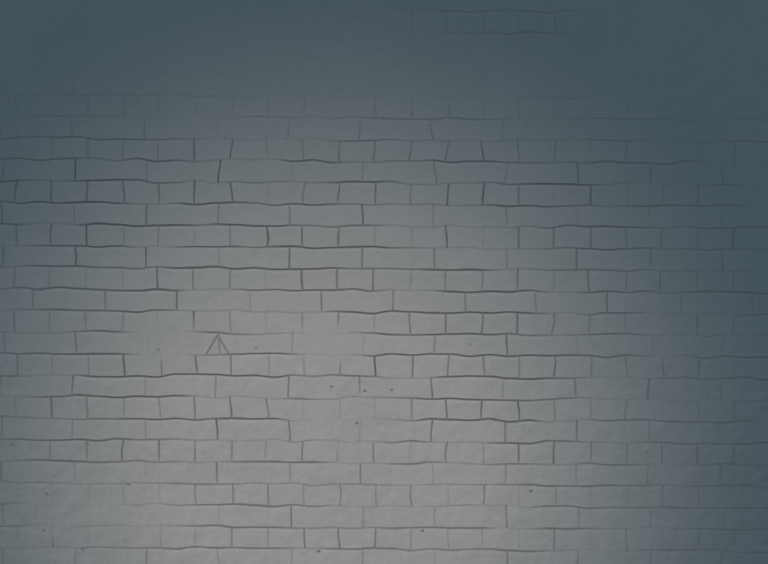
This texture is drawn by a WebGL 1 fragment shader. Its source:

```glsl
precision highp float;
// A painted brick wall under a soft round light, falling to slate blue shadow.
// Courses alternate long and short bricks; noise wears the joints away, and
// hashed specks, a small crack and embossed noise roughen the paint.

uniform vec2 u_resolution;

#define COURSE 0.0382
#define FIRST_COURSE 0.2855
#define LONG_BRICK 3.335
#define TILT 0.0055
#define LIGHT_CENTRE vec2(0.57, 0.835)
#define LIGHT_INNER 0.185
#define LIGHT_OUTER 0.90
#define SHADOW_COLOUR vec3(0.264, 0.320, 0.350)
#define PAINT_COLOUR vec3(0.555, 0.555, 0.550)
#define JOINT_DEPTH 0.36
#define RELIEF 0.075
#define GRAIN 0.022

float hash(vec2 p) {
  vec3 a = fract(vec3(p.xyx) * 0.1031);
  a += dot(a, a.yzx + 33.33);
  return fract((a.x + a.y) * a.z);
}

float noise(vec2 p) {
  vec2 i = floor(p), f = fract(p);
  f = f * f * (3.0 - 2.0 * f);
  return mix(mix(hash(i), hash(i + vec2(1.0, 0.0)), f.x),
             mix(hash(i + vec2(0.0, 1.0)), hash(i + 1.0), f.x), f.y);
}

float fbm(vec2 p) {
  float sum = 0.0, gain = 0.5;
  for (int i = 0; i < 4; i++) {
    sum += gain * noise(p);
    p = mat2(1.6, 1.2, -1.2, 1.6) * p + 7.1;
    gain *= 0.5;
  }
  return sum;
}

float blob(vec2 p, vec2 centre, vec2 radius) {
  return 1.0 - smoothstep(0.5, 1.2, length((p - centre) / radius));
}

float stroke(float d, float halfWidth, float px) {
  return 1.0 - smoothstep(max(halfWidth - px, 0.0), halfWidth + px, d);
}

float segment(vec2 p, vec2 a, vec2 b) {
  vec2 pa = p - a, ba = b - a;
  return length(pa - ba * clamp(dot(pa, ba) / dot(ba, ba), 0.0, 1.0));
}

// Where joints show through the paint, 0 to 1.
float jointVisibility(vec2 p) {
  float v = smoothstep(0.10, 0.36, p.y);
  v *= mix(1.0, 0.38, smoothstep(0.90, 1.22, p.x));
  v *= mix(0.55, 1.0, smoothstep(0.0, 0.2, p.x));
  v *= mix(1.0, 0.72, smoothstep(0.76, 0.90, p.y));
  v *= 1.0 - 0.9 * blob(p, vec2(0.29, 0.60), vec2(0.075, 0.05));
  v *= 1.0 - 0.9 * blob(p, vec2(0.585, 0.61), vec2(0.085, 0.045));
  v *= 1.0 - 0.8 * blob(p, vec2(0.63, 0.74), vec2(0.12, 0.055));
  v *= 1.0 - 0.7 * blob(p, vec2(0.18, 0.90), vec2(0.18, 0.08));
  return max(v, 0.3 * blob(p, vec2(0.86, 0.035), vec2(0.2, 0.05)));
}

// Dark joints; c is measured in courses, downward.
float joints(vec2 c, float px) {
  c += 0.16 * (vec2(noise(c * 1.1), noise(c * 1.1 + 31.0)) - 0.5);
  float bed = floor(c.y + 0.5);
  float bedWear = noise(vec2(c.x * 0.42, bed * 7.3 + 40.0));
  float bedInk = stroke(abs(c.y - bed), 0.035, px)
               * mix(0.22, 1.0, smoothstep(0.2, 0.75, bedWear));

  float row = floor(c.y);
  float isShort = mod(row, 2.0);
  float pitch = LONG_BRICK * mix(1.0, 0.5, isShort);
  float isHalfShifted = 1.0 - step(0.5, abs(row - 6.0));
  float offset = mix(0.12 + 1.5 * isHalfShifted, 0.72, isShort);
  float along = (c.x - offset) / pitch + 0.06 * (hash(vec2(row + 50.0, 3.0)) - 0.5);
  float head = floor(along + 0.5);
  float headWear = hash(vec2(head + 20.0, row + 60.0));
  float headInk = stroke(abs(along - head) * pitch, 0.04, px)
                * mix(0.2, 1.15, headWear) * mix(0.6, 1.0, noise(c * 2.0));
  return max(bedInk, headInk);
}

// Small chips, at most one in each cell.
float specks(vec2 c, float px) {
  vec2 cell = floor(c / 1.6);
  vec2 spot = 0.2 + 0.6 * vec2(hash(cell + 70.0), hash(cell + 120.0));
  vec2 d = (c - (cell + spot) * 1.6) * vec2(0.75, 1.0);
  return stroke(length(d), 0.06, px) * step(0.87, hash(cell + 200.0));
}

void main() {
  vec2 p = vec2(gl_FragCoord.x, u_resolution.y - gl_FragCoord.y) / u_resolution.y;
  vec2 c = vec2(p.x, p.y - FIRST_COURSE - TILT * (p.x - 0.62)) / COURSE;
  float px = 1.0 / (u_resolution.y * COURSE);

  // Light and base colour
  float glow = smoothstep(LIGHT_OUTER, LIGHT_INNER, length(p - LIGHT_CENTRE));
  vec3 colour = mix(SHADOW_COLOUR, PAINT_COLOUR, glow);

  // Uneven paint, lit from above
  float rough = mix(0.25, 1.0, smoothstep(0.25, 0.95, p.y));
  float slope = fbm(c * 1.7) - fbm(c * 1.7 + vec2(0.12, 0.22));
  colour *= 1.0 + RELIEF * 2.0 * rough * slope;
  colour *= 1.0 + GRAIN * (noise(c * 7.0) - 0.5) + 0.03 * (fbm(c * 0.35) - 0.47);

  // Joints with a pale lower lip, chips and crack
  float seen = jointVisibility(p);
  float ink = joints(c, px) * seen;
  float lip = joints(c - vec2(0.0, 0.13), px) * seen;
  ink = max(ink, specks(c, px) * smoothstep(0.45, 0.8, p.y) * glow * 0.8);
  float crack = min(segment(p, vec2(0.366, 0.627), vec2(0.386, 0.594)),
                    segment(p, vec2(0.386, 0.594), vec2(0.405, 0.627)));
  ink = max(ink, 0.6 * stroke(crack / COURSE, 0.035, px));
  colour *= (1.0 + 0.04 * lip) * (1.0 - JOINT_DEPTH * ink);

  gl_FragColor = vec4(colour, 1.0);
}
```
